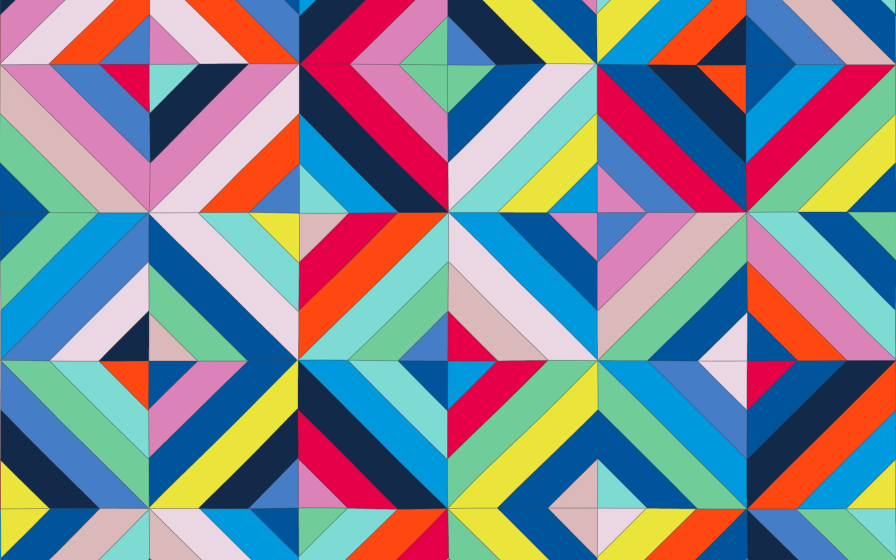
A WebGL 1 fragment shader for this pattern:

```glsl
precision highp float;
// Patchwork of diagonally striped square blocks that meet in concentric diamonds.

uniform vec2 u_resolution;

// Lengths are fractions of the canvas height.
const vec2 BLOCK_SIZE = vec2(0.26667, 0.2644);
const float BOTTOM_SEAM = 0.0917;
const float STRIPES = 6.0;
const float SEAM_WIDTH = 0.0012;
const float SEAM_STRENGTH = 0.45;
const vec3 SEAM_COLOR = vec3(0.22, 0.25, 0.27);
const float WOBBLE = 0.0016;       // bend of the hand-cut seams
const float STRIPE_SHIFT = 0.05;   // stripe offset per block, in stripes
const float SWATCHES = 13.0;
const float SEED = 4.7;
const int SAMPLES = 4;

float hash(vec2 p) {
  return fract(sin(dot(p, vec2(127.1, 311.7))) * 43758.5453);
}

float noise(vec2 p) {
  vec2 i = floor(p);
  vec2 f = fract(p);
  f = f * f * (3.0 - 2.0 * f);
  float low = mix(hash(i), hash(i + vec2(1.0, 0.0)), f.x);
  float high = mix(hash(i + vec2(0.0, 1.0)), hash(i + 1.0), f.x);
  return mix(low, high, f.y);
}

vec3 swatch(float n) {
  if (n < 0.5) return vec3(0.07, 0.16, 0.29);   // navy
  if (n < 1.5) return vec3(0.00, 0.33, 0.61);   // royal blue
  if (n < 2.5) return vec3(0.00, 0.33, 0.61);   // royal blue, double share
  if (n < 3.5) return vec3(0.92, 0.84, 0.89);   // pale pink
  if (n < 4.5) return vec3(0.90, 0.00, 0.28);   // crimson
  if (n < 5.5) return vec3(0.49, 0.86, 0.83);   // aqua
  if (n < 6.5) return vec3(0.27, 0.49, 0.78);   // cornflower
  if (n < 7.5) return vec3(0.92, 0.90, 0.23);   // yellow
  if (n < 8.5) return vec3(0.86, 0.51, 0.72);   // orchid
  if (n < 9.5) return vec3(0.00, 0.60, 0.87);   // sky blue
  if (n < 10.5) return vec3(0.86, 0.72, 0.73);  // dusty rose
  if (n < 11.5) return vec3(1.00, 0.28, 0.07);  // orange
  return vec3(0.44, 0.80, 0.60);                // green
}

// Distance to the nearest integer.
float edgeDistance(float x) {
  return 0.5 - abs(fract(x) - 0.5);
}

vec3 patchwork(vec2 p) {
  vec2 bend = vec2(noise(p * 7.0), noise(p * 7.0 + 31.0)) - 0.5;
  vec2 grid = (p - vec2(0.0, BOTTOM_SEAM) + 2.0 * WOBBLE * bend) / BLOCK_SIZE;
  vec2 block = floor(grid);
  vec2 local = fract(grid);

  // Alternate blocks are mirrored, so the stripes close into diamonds.
  if (mod(block.x + block.y, 2.0) > 0.5) local.y = 1.0 - local.y;
  float shift = STRIPE_SHIFT * (hash(block + 17.0) - 0.5);
  float across = 0.5 * (local.x + local.y) * STRIPES + shift;
  float stripe = clamp(floor(across), 0.0, STRIPES - 1.0);

  // A random stride through the swatches varies the colours within a block.
  float start = floor(hash(block + SEED) * SWATCHES);
  float stride = 2.0 + floor(hash(block + SEED + 53.0) * (SWATCHES - 3.0));
  vec3 color = swatch(mod(start + stride * stripe, SWATCHES));

  // Fine seams around blocks and between stripes.
  float blockSeam = min(edgeDistance(local.x), edgeDistance(local.y));
  float stripeSeam = edgeDistance(across) * sqrt(2.0) / STRIPES;
  float seam = min(blockSeam, stripeSeam) * BLOCK_SIZE.x;
  float ink = 1.0 - smoothstep(0.3 * SEAM_WIDTH, SEAM_WIDTH, seam);
  return mix(color, SEAM_COLOR, SEAM_STRENGTH * ink);
}

void main() {
  // Average a grid of samples for smooth edges.
  vec3 sum = vec3(0.0);
  for (int y = 0; y < SAMPLES; y++) {
    for (int x = 0; x < SAMPLES; x++) {
      vec2 offset = (vec2(float(x), float(y)) + 0.5) / float(SAMPLES) - 0.5;
      sum += patchwork((gl_FragCoord.xy + offset) / u_resolution.y);
    }
  }
  gl_FragColor = vec4(sum / float(SAMPLES * SAMPLES), 1.0);
}
```
